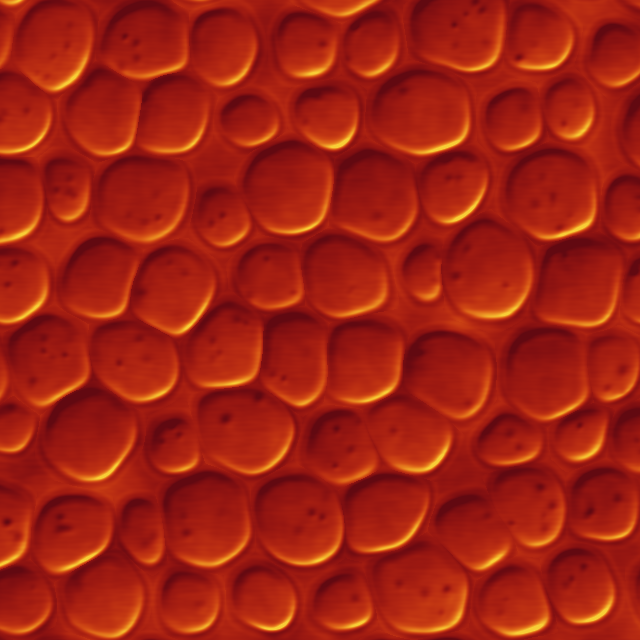
Give the GLSL for this texture, as a three.js fragment shader.

```glsl
varying vec2 vUv;

#define GRID 8.0
#define JITTER 0.44
#define RADIUS_MIN 0.40
#define RADIUS_MAX 0.67
#define STRETCH 0.13
#define ROUNDING 14.0
#define GAP 0.008
#define BASE_TONE 2.0
#define SLOPE 1.25
#define RIM_LIGHT 2.3
#define RIM_DARK 1.0
#define LIGHT_DIR vec2(0.47, -0.88)

vec2 hash2(vec2 p) {
  vec3 a = fract(p.xyx * vec3(0.1031, 0.1030, 0.0973));
  a += dot(a, a.yzx + 33.33);
  return fract((a.xx + a.yz) * a.zy);
}

float cornerSlope(vec2 corner, vec2 offset) {
  float angle = 6.2832 * hash2(corner).x;
  return dot(vec2(cos(angle), sin(angle)), offset);
}

// Gradient noise, about -0.7 to 0.7
float noise(vec2 p) {
  vec2 i = floor(p), f = p - i;
  vec2 u = f * f * f * (f * (f * 6.0 - 15.0) + 10.0);
  vec2 x = vec2(1.0, 0.0);
  return mix(
    mix(cornerSlope(i, f), cornerSlope(i + x, f - x), u.x),
    mix(cornerSlope(i + x.yx, f - x.yx), cornerSlope(i + 1.0, f - 1.0), u.x), u.y);
}

float bell(float x, float width) {
  x /= width;
  return exp(-x * x);
}

// Centre (xy) and radius (z) of the globule in a staggered grid cell
vec3 globule(vec2 id) {
  vec2 stagger = vec2(0.5 * mod(id.y, 2.0) - 0.25, 0.0);
  vec2 centre = id + 0.5 + stagger + JITTER * (hash2(id) - 0.5);
  float size = smoothstep(0.0, 0.6, hash2(id + 57.0).x);
  return vec3(centre, mix(RADIUS_MIN, RADIUS_MAX, size));
}

float power(vec2 p, vec3 g) {
  vec2 q = p - g.xy;
  return dot(q, q) - g.z * g.z;
}

// Small embossed pits scattered over one globule
float pits(vec2 q, vec2 id, float radius) {
  float tone = 0.0;
  float count = floor(7.0 * radius * hash2(id + 11.0).x / RADIUS_MAX);
  vec2 cluster = 0.3 * (hash2(id + 23.0) - 0.5);
  for (int i = 0; i < 7; i++) {
    float k = float(i);
    vec2 h = hash2(id * 7.0 + k * 3.7);
    vec2 kind = hash2(id * 5.0 + k * 9.1 + 41.0);
    vec2 u = (q - radius * (cluster + 1.05 * (h - 0.5))) / mix(0.045, 0.075, kind.x);
    float strength = step(k + 0.5, count) * mix(0.4, 1.4, kind.y);
    tone += strength * exp(-dot(u, u)) * (1.4 * dot(u, LIGHT_DIR) - 0.7);
  }
  return tone;
}

// Dark red to amber ramp, tone 0 to 6
vec3 ember(float t) {
  t = clamp(t, -0.3, 5.8);
  float red = 0.42 + 0.12 * t - 0.0044 * t * t;
  float green = 0.04 * exp2(0.748 * t);
  float blue = 0.068 + 0.06 * pow(max(t, 0.0) / 5.0, 6.0);
  return vec3(red, green, blue);
}

void main() {
  vec2 p = vUv * GRID + 20.0;
  p += 0.07 * vec2(noise(p * 1.7), noise(p * 1.7 + 31.0));
  vec2 home = floor(p);

  // Owner of this point in the power diagram
  vec2 ownerId = home;
  float ownerPower = 1e3;
  for (int y = -2; y <= 2; y++)
    for (int x = -2; x <= 2; x++) {
      vec2 id = home + vec2(float(x), float(y));
      float w = power(p, globule(id));
      if (w < ownerPower) { ownerPower = w; ownerId = id; }
    }
  vec3 owner = globule(ownerId);
  vec2 q = p - owner.xy;

  // Rounded outline: smooth minimum of an ellipse and the neighbour borders
  float angle = 6.2832 * hash2(ownerId + 77.0).y;
  vec2 axis = vec2(cos(angle), sin(angle));
  vec2 oval = q + axis * dot(q, axis) * STRETCH;
  float sum = exp(-ROUNDING * (owner.z - length(oval)));
  vec2 normal = sum * oval / max(length(oval), 1e-3);
  for (int y = -2; y <= 2; y++)
    for (int x = -2; x <= 2; x++) {
      vec2 id = ownerId + vec2(float(x), float(y));
      if (x == 0 && y == 0) continue;
      vec3 other = globule(id);
      vec2 toOther = other.xy - owner.xy;
      float span = max(length(toOther), 0.05);
      float border = (power(p, other) - ownerPower) / (2.0 * span) - GAP;
      float w = exp(-ROUNDING * border);
      sum += w;
      normal += w * toOther / span;
    }
  float depth = -log(sum) / ROUNDING;
  float facing = dot(normal / sum, LIGHT_DIR);

  // Domed body with soft shoulders, lit rim and shaded rim
  float inside = smoothstep(-0.05, 0.03, depth);
  float relief = mix(0.65, 1.1, hash2(ownerId + 91.0).x);
  float body = SLOPE * dot(q, LIGHT_DIR) / owner.z + pits(q, ownerId, owner.z);
  body += 0.75 * facing * bell(depth - 0.02, 0.15);
  body += 0.7 * (hash2(ownerId + 63.0).y - 0.5);
  float lit = RIM_LIGHT * pow(max(facing, 0.0), 1.5) * bell(depth - 0.03, 0.05);
  float shaded = RIM_DARK * min(facing, 0.0) * bell(depth - 0.04, 0.06);
  float tone = BASE_TONE + inside * (body + relief * (lit + shaded));

  // Faint fringes around the outline, hazy patches in the gaps
  tone += 0.25 * bell(depth + 0.12, 0.03) - 0.5 * bell(depth + 0.045, 0.035);
  tone -= 0.2 * facing * bell(depth - 0.14, 0.035);
  tone += (1.0 - inside) * (1.8 * noise(p * 1.3 + 9.0) - 0.15);

  // Mottling and fine scan lines
  tone += 0.6 * noise(p * 0.9 + 3.0) + 0.5 * noise(p * 2.6) + 0.35 * noise(p * 6.0 + 5.0);
  tone += 0.25 * noise(vUv * vec2(30.0, 190.0));

  gl_FragColor = vec4(ember(tone), 1.0);
}
```
